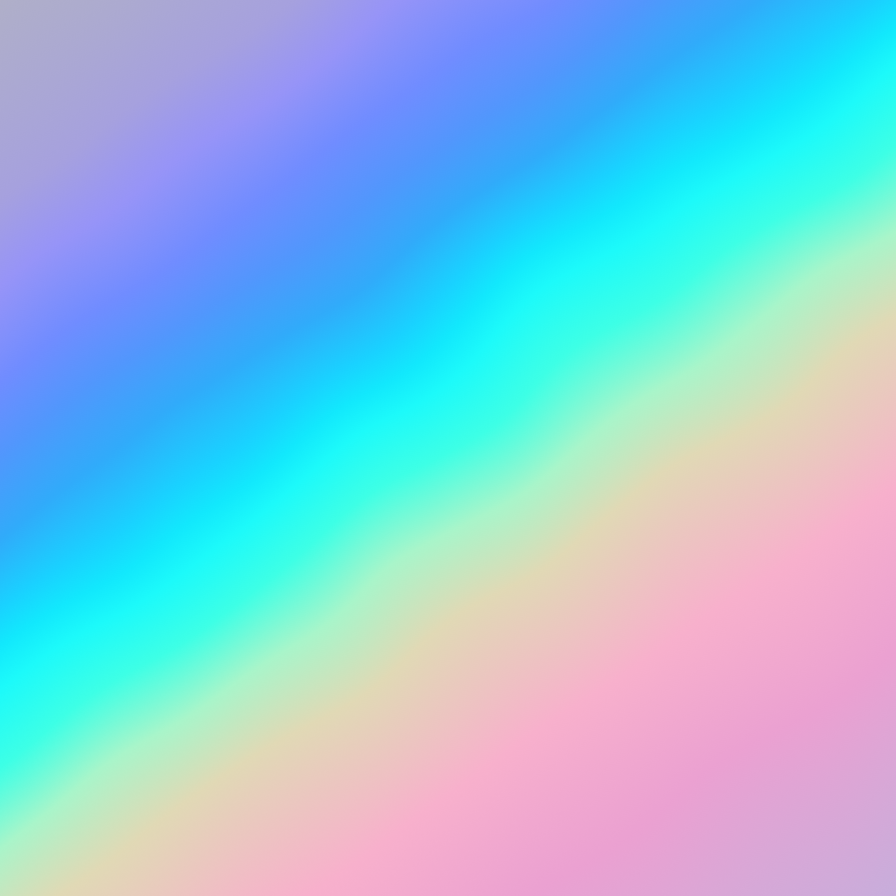
Write a WebGL 2 fragment shader that draws this background.

```glsl
#version 300 es
precision highp float;
// A soft iridescent sheen: diagonal bands run from grey violet at the upper left
// through blue, cyan, mint and sand to pink at the lower right. A slanted distance,
// rippled by gradient noise, is looked up in a ramp of colour stops.

uniform vec2 u_resolution;
out vec4 outColor;

const float BAND_SLOPE = 0.695;            // horizontal weight of the slanted distance
const vec2 RIPPLE_SCALE = vec2(6.0, 4.5);  // noise cells across the canvas
const float RIPPLE_AMOUNT = 0.026;         // how far the noise shifts the bands
const vec2 BULGE_AT = vec2(0.62, 0.73);    // where the cyan band leans upward
const float BULGE_AMOUNT = 0.022;
const float BULGE_TIGHTNESS = 40.0;
const float DITHER = 1.0 / 255.0;          // hides stepping in the smooth ramp

// Colour ramp, from the upper left corner to the lower right
const int STOPS = 15;
const float STOP_AT[STOPS] = float[](
  0.0, 0.22, 0.32, 0.425, 0.51, 0.6, 0.68, 0.725,
  0.77, 0.85, 0.945, 1.05, 1.235, 1.42, 1.695);
const vec3 STOP_COLOR[STOPS] = vec3[](
  vec3(0.69, 0.69, 0.78),  // grey
  vec3(0.65, 0.63, 0.87),  // dusty violet
  vec3(0.59, 0.58, 0.97),  // violet
  vec3(0.44, 0.55, 1.00),  // periwinkle
  vec3(0.32, 0.59, 0.99),  // blue
  vec3(0.19, 0.67, 0.98),  // sky
  vec3(0.10, 0.82, 1.00),  // azure
  vec3(0.07, 0.91, 0.99),  // bright azure
  vec3(0.11, 0.98, 0.98),  // cyan
  vec3(0.24, 1.00, 0.90),  // aqua
  vec3(0.66, 0.96, 0.79),  // mint
  vec3(0.88, 0.85, 0.71),  // sand
  vec3(0.97, 0.69, 0.80),  // rose
  vec3(0.92, 0.63, 0.82),  // orchid
  vec3(0.78, 0.68, 0.86)); // lilac

float hash(vec2 p) {
  return fract(sin(dot(p, vec2(127.1, 311.7))) * 43758.5);
}

vec2 gradient(vec2 cell) {
  float angle = 6.2832 * hash(cell);
  return vec2(cos(angle), sin(angle));
}

float gradientNoise(vec2 p) {
  vec2 cell = floor(p);
  vec2 f = fract(p);
  vec2 blend = f * f * f * (f * (f * 6.0 - 15.0) + 10.0);
  vec2 right = vec2(1.0, 0.0);
  vec2 up = vec2(0.0, 1.0);
  float bottom = mix(dot(gradient(cell), f),
                     dot(gradient(cell + right), f - right), blend.x);
  float top = mix(dot(gradient(cell + up), f - up),
                  dot(gradient(cell + 1.0), f - 1.0), blend.x);
  return mix(bottom, top, blend.y);
}

vec3 ramp(float t) {
  vec3 color = STOP_COLOR[0];
  for (int i = 1; i < STOPS; i++) {
    float between = (t - STOP_AT[i - 1]) / (STOP_AT[i] - STOP_AT[i - 1]);
    color = mix(color, STOP_COLOR[i], clamp(between, 0.0, 1.0));
  }
  return color;
}

void main() {
  vec2 uv = gl_FragCoord.xy / u_resolution;

  // Slanted distance from the upper left corner
  float band = (1.0 - uv.y) + BAND_SLOPE * uv.x;

  // Local bends of the bands
  vec2 fromBulge = uv - BULGE_AT;
  band += BULGE_AMOUNT * exp(-BULGE_TIGHTNESS * dot(fromBulge, fromBulge));
  band += RIPPLE_AMOUNT * gradientNoise(uv * RIPPLE_SCALE);

  vec3 color = ramp(band) + DITHER * (hash(gl_FragCoord.xy) - 0.5);
  outColor = vec4(color, 1.0);
}
```
